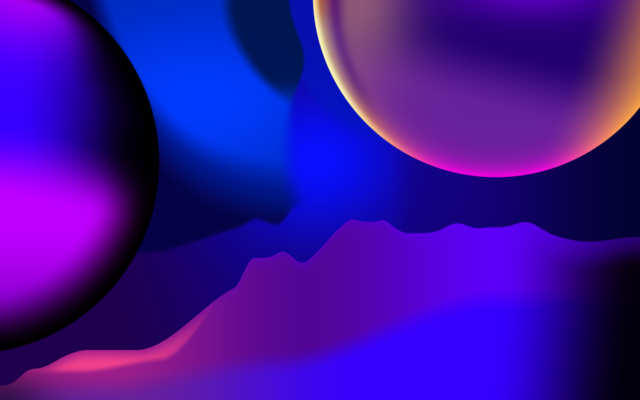
This background is drawn by a Shadertoy shader. Its source:

```glsl
const vec3 PLANET = vec3(-0.081, 0.594, 0.479);   // centre, radius
const vec3 BUBBLE = vec3(1.240, 1.015, 0.458);
const vec3 NAVY = vec3(0.02, 0.01, 0.27);
const vec3 INDIGO = vec3(0.08, 0.0, 0.46);
const vec3 AZURE = vec3(0.0, 0.23, 1.0);
const vec3 COBALT = vec3(0.03, 0.06, 1.0);
const vec3 ULTRA = vec3(0.21, 0.0, 1.0);
const vec3 VIOLET = vec3(0.36, 0.0, 0.97);
const vec3 PLUM = vec3(0.32, 0.02, 0.58);
const vec3 MAUVE = vec3(0.40, 0.13, 0.60);
const vec3 MAGENTA = vec3(0.75, 0.0, 1.0);
const vec3 CORAL = vec3(1.0, 0.27, 0.55);
const vec3 AMBER = vec3(0.90, 0.55, 0.28);
const vec3 LEMON = vec3(0.97, 0.92, 0.52);

float bump(float x, float centre, float width) {
    float t = (x - centre) / width;
    return exp(-t * t);
}

float glow(vec2 p, vec2 centre, vec2 size) {
    vec2 t = (p - centre) / size;
    return exp(-dot(t, t));
}

float ridgeHeight(float x) {
    float steps = 0.035 + 0.09 * smoothstep(0.0, 0.22, x) + 0.17 * smoothstep(0.34, 0.64, x)
        + 0.06 * smoothstep(0.585, 0.635, x) + 0.09 * smoothstep(0.76, 0.88, x)
        - 0.028 * smoothstep(0.95, 1.02, x) - 0.021 * smoothstep(1.33, 1.47, x)
        + 0.012 * smoothstep(1.47, 1.6, x);
    float peaks = 0.017 * bump(x, 0.07, 0.03) + 0.016 * bump(x, 0.708, 0.025)
        - 0.012 * bump(x, 0.755, 0.025) + 0.006 * bump(x, 0.882, 0.02)
        + 0.006 * bump(x, 0.962, 0.018) + 0.024 * bump(x, 1.142, 0.04)
        + 0.014 * bump(x, 1.23, 0.05) + 0.027 * bump(x, 1.315, 0.045);
    return steps + peaks;
}

vec3 sky(vec2 p) {
    // right-hand depth with a blue glow
    vec3 col = mix(INDIGO, NAVY * 0.75, smoothstep(1.15, 1.6, p.x));
    col = mix(vec3(0.12, 0.0, 0.3), col, smoothstep(0.3, 0.75, p.x + 0.3 * p.y));
    float lit = glow(p, vec2(0.79, 0.60), vec2(0.24, 0.20));
    lit *= 1.0 - 0.45 * smoothstep(0.97, 1.04, p.x);
    col = mix(col, COBALT, lit);
    float hood = 0.60 + 0.17 * exp(-9.0 * max(p.x - 0.76, 0.0));
    float above = smoothstep(hood - 0.01, hood + 0.05, p.y);
    col = mix(col, vec3(0.01, 0.08, 0.74), 0.75 * above * (1.0 - smoothstep(0.85, 1.15, p.x)));

    // left veil: azure over a dark slope
    vec3 veil = mix(vec3(0.0, 0.15, 0.68), AZURE, glow(p, vec2(0.50, 0.75), vec2(0.38, 0.23)));
    float slope = 0.52 + 0.17 * exp(-7.0 * (p.x - 0.4));
    float fall = slope - p.y;
    veil = mix(veil, vec3(0.0, 0.09, 0.55), smoothstep(-0.07, 0.03, fall));
    veil = mix(veil, NAVY, smoothstep(0.0, 0.13, fall));
    float edge = 0.72 + 0.04 * bump(p.y, 0.85, 0.09) + 0.02 * bump(p.y, 0.49, 0.06);
    float soft = mix(0.035, 0.006, smoothstep(0.6, 0.8, p.y));

    // dark lobe hanging from the top
    float lobeEdge = 0.555 + 0.17 * pow(clamp((1.0 - p.y) / 0.27, 0.0, 1.0), 2.0);
    float lobe = smoothstep(lobeEdge - 0.012, lobeEdge + 0.035, p.x) * smoothstep(0.71, 0.81, p.y);
    veil = mix(veil, vec3(0.0, 0.08, 0.30), 0.95 * lobe);

    float hem = 0.365 + 0.07 * smoothstep(0.35, 0.66, p.x)
        + 0.015 * bump(p.x, 0.64, 0.03) + 0.05 * smoothstep(0.69, 0.75, p.x);
    float mask = (1.0 - smoothstep(edge - soft, edge + soft, p.x))
        * smoothstep(hem - 0.006, hem + 0.012, p.y);
    return mix(col, veil, mask);
}

vec3 terrain(vec2 p, float depth) {
    vec3 col = mix(PLUM, VIOLET, smoothstep(0.75, 1.25, p.x));
    col = mix(vec3(0.62, 0.12, 0.54), col, smoothstep(0.25, 0.78, p.x));

    // coral fold on the left
    float fold = 0.07 + 0.03 * smoothstep(0.2, 0.42, p.x) + 0.2 * smoothstep(0.4, 0.62, p.x);
    float inFold = smoothstep(-0.008, 0.012, p.y - fold) * (1.0 - smoothstep(0.3, 0.62, p.x));
    col = mix(col, CORAL, 0.85 * inFold * smoothstep(-0.01, 0.035, depth));

    // blue lower slope
    float lower = 0.065 + 0.06 * smoothstep(0.25, 0.7, p.x) + 0.16 * smoothstep(0.68, 1.25, p.x);
    vec3 base = mix(MAUVE, ULTRA, smoothstep(0.3, 0.95, p.x));
    col = mix(col, base, smoothstep(-0.005, 0.07, lower - p.y));
    col = mix(col, VIOLET, 0.4 * exp(-max(depth, 0.0) / 0.012) * smoothstep(0.4, 0.7, p.x));

    // shaded corners
    float shade = smoothstep(1.25, 1.62, p.x + 0.1 * (0.4 - p.y));
    col *= 1.0 - shade * mix(0.55, 0.96, smoothstep(0.0, 0.08, depth));
    return col * (1.0 - 0.5 * glow(p, vec2(0.0), vec2(0.12, 0.08)));
}

vec3 planet(vec2 q) {
    float d = length(q);
    vec3 col = mix(ULTRA, vec3(0.07, 0.0, 0.32), smoothstep(0.25, 0.85, q.x));
    col = mix(col, vec3(0.68, 0.0, 0.95), glow(q, vec2(0.32, 0.92), vec2(0.42, 0.30)));
    vec3 belly = mix(MAGENTA, vec3(0.50, 0.0, 0.78), smoothstep(0.3, 0.9, -q.y));
    col = mix(belly, col, smoothstep(-0.2, 0.22, q.y + 0.2 * q.x * q.x));
    col *= 1.0 - 0.8 * glow(q, vec2(0.95, 0.05), vec2(0.25, 0.20));
    return col * (1.0 - smoothstep(mix(0.68, 0.88, smoothstep(0.4, 0.8, q.y)), 1.0, d));
}

vec3 bubble(vec2 q) {
    float d = length(q);
    vec3 col = mix(vec3(0.13, 0.0, 0.43), MAUVE, smoothstep(0.25, 0.65, -q.y - 0.25 * q.x));
    col = mix(col, vec3(0.36, 0.0, 0.75), glow(q, vec2(0.2, 0.02), vec2(0.45, 0.15)));
    col = mix(col, vec3(0.62, 0.40, 0.48), 0.85 * glow(q, vec2(-0.74, -0.05), vec2(0.28, 0.42)));
    col = mix(col, AMBER, 0.85 * smoothstep(0.5, 0.98, dot(q, vec2(0.95, -0.31))));
    float stripe = bump(d, 0.90 - 0.06 * (q.y + 0.3), 0.04) * smoothstep(0.6, 0.8, -q.x);
    col = mix(col, vec3(0.25, 0.0, 0.50), 0.85 * stripe);

    // iridescent rim
    vec3 rim = mix(vec3(1.0, 0.0, 0.9), AMBER * vec3(1.1, 1.2, 1.0), smoothstep(0.2, 0.75, abs(q.x)));
    rim = mix(rim, LEMON, smoothstep(0.65, 0.9, -q.x));
    rim = mix(rim, vec3(1.0, 0.55, 0.05), smoothstep(-0.22, 0.0, q.y) * smoothstep(0.0, 0.5, -q.x));
    col = mix(col, rim, pow(min(d, 1.0), 16.0));
    return mix(col, vec3(1.0, 1.0, 0.8), 0.75 * smoothstep(0.955, 1.0, d) * smoothstep(0.4, 0.9, -q.x));
}

void mainImage(out vec4 fragColor, in vec2 fragCoord) {
    vec2 p = fragCoord / iResolution.xy * vec2(1.6, 1.0);
    float aa = 1.0 / iResolution.y;
    vec3 col = sky(p);
    float depth = ridgeHeight(p.x) - p.y;
    col = mix(col, terrain(p, depth), smoothstep(-aa, aa, depth));
    vec2 q = (p - PLANET.xy) / PLANET.z;
    col = mix(col, planet(q), smoothstep(-aa, aa, (1.0 - length(q)) * PLANET.z));
    q = (p - BUBBLE.xy) / BUBBLE.z;
    col = mix(col, bubble(q), smoothstep(-aa, aa, (1.0 - length(q)) * BUBBLE.z));
    fragColor = vec4(clamp(col, 0.0, 1.0), 1.0);
}
```
